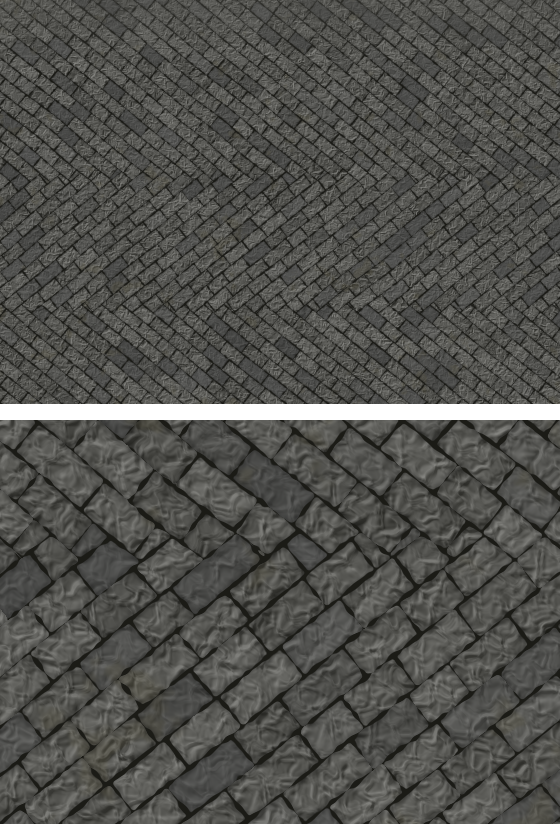
Top: the whole. Bottom: its middle third, enlarged.
Give the GLSL for this texture, as a Shadertoy shader.

```glsl
// Worn stone setts laid in slanted courses that turn direction in three bands.
// Two crossed sets of courses form a lozenge grid; each lozenge picks one set by
// its height, which makes toothed seams. Ridged noise gives a flaked, lit face.

#define ROW 0.0318        // course width, in canvas heights
#define LENGTH 1.85       // stone length, in courses
#define SLANT 0.68        // course angle, radians
#define UPPER_SEAM 0.568
#define LOWER_SEAM 0.225
#define JOINT 0.027       // half joint width, in courses
#define CORNER 0.11       // corner radius, in courses
#define WOBBLE 0.0065     // unevenness of the laying
#define RELIEF 0.27       // strength of the rough surface
#define STONE vec3(0.338, 0.338, 0.322)
#define SOIL vec3(0.105, 0.105, 0.088)
#define MOSS vec3(0.33, 0.31, 0.22)

float hash(vec2 p) {
    return fract(sin(dot(p, vec2(127.1, 311.7))) * 43758.5);
}

float noise(vec2 p) {
    vec2 i = floor(p), f = fract(p);
    f = f * f * (3.0 - 2.0 * f);
    return mix(mix(hash(i), hash(i + vec2(1, 0)), f.x),
               mix(hash(i + vec2(0, 1)), hash(i + vec2(1, 1)), f.x), f.y);
}

float fbm(vec2 p) {
    float sum = 0.0, amp = 0.53;
    for (int k = 0; k < 4; k++) {
        sum += amp * noise(p);
        p = mat2(1.6, 1.2, -1.2, 1.6) * p + 7.3;
        amp *= 0.5;
    }
    return sum;
}

// Height of the flaked face: warped creases with sharp crests
float flakes(vec2 p) {
    p += 0.9 * vec2(noise(p * 1.3 + 9.0), noise(p * 1.3 + 31.0));
    float crest = 1.0 - abs(2.0 * noise(p) - 1.0);
    float chip = 1.0 - abs(2.0 * noise(p * 2.1 + 5.0) - 1.0);
    return 0.55 * crest + 0.35 * chip + 0.2 * noise(p * 4.7);
}

// True where courses fall to the right; level is the sum of the lozenge indices
bool fallsRight(float level) {
    float y = (level + 1.0) * ROW / (2.0 * cos(SLANT));
    return y > UPPER_SEAM || y < LOWER_SEAM;
}

// Position of a cross joint, shifted at random within its course
float crossJoint(float k, float row) {
    return k + 0.32 * hash(vec2(k, row));
}

// Distance from the joint centre line, in courses; also gives the stone's id
float settDistance(vec2 p, out vec2 id) {
    float c = cos(SLANT), s = sin(SLANT);
    vec2 across = vec2(s * p.x + c * p.y, c * p.y - s * p.x) / ROW;
    float level = floor(across.x) + floor(across.y);
    bool falls = fallsRight(level);

    float v = falls ? across.x : across.y;
    float other = fract(falls ? across.y : across.x);
    float u = (c * p.x + (falls ? -s : s) * p.y) / ROW;
    float row = floor(v) + (falls ? 0.0 : 200.0);

    // Stone along the course, staggered from row to row
    u = u / LENGTH + 0.5 * row + 0.4 * hash(vec2(row, 3.7));
    float k = floor(u);
    if (u < crossJoint(k, row)) k -= 1.0;
    id = vec2(k, row);

    float side = min(fract(v), 1.0 - fract(v));
    float end = LENGTH * min(u - crossJoint(k, row), crossJoint(k + 1.0, row) - u);
    // Courses stop against the crossing set at a seam
    if (fallsRight(level + 1.0) != falls) end = min(end, 1.0 - other);
    if (fallsRight(level - 1.0) != falls) end = min(end, other);

    // Rounded corners, with the full depth kept inside
    float rounded = CORNER - length(max(CORNER - vec2(side, end), 0.0));
    return min(side, end) < CORNER ? rounded : min(side, end);
}

void mainImage(out vec4 fragColor, in vec2 fragCoord) {
    vec2 p = fragCoord / iResolution.y;
    float pixel = 1.0 / (iResolution.y * ROW);

    // Uneven laying and chipped edges
    vec2 laid = p + WOBBLE * (vec2(noise(p * 7.0), noise(p * 7.0 + 40.0)) - 0.5);
    vec2 id;
    float d = settDistance(laid, id);
    d += 0.10 * (noise(p / ROW * 4.5) - 0.5);

    // Each stone has its own tone, tint and roughness
    float tone = hash(id + 11.0);
    float slate = smoothstep(0.68, 0.95, hash(id + 23.0));
    vec3 color = STONE + 0.06 * (tone - 0.5);
    color = mix(color, color * vec3(0.88, 0.885, 0.91), slate);

    // Flaked face lit from the upper left
    vec2 q = p / ROW * 2.7 + 17.0 * hash(id + 5.0);
    float height = flakes(q);
    float slope = height - flakes(q + vec2(-0.17, 0.24));
    float rough = mix(1.0, 0.45, slate);
    color += rough * (RELIEF * clamp(slope, -0.4, 0.4) + 0.09 * (height - 0.55));

    // Slight weathering and a few mossy specks
    color *= 0.97 + 0.06 * fbm(p * 5.0);
    float moss = smoothstep(0.68, 0.8, fbm(p * 24.0 + 30.0));
    color = mix(color, MOSS, 0.25 * moss);

    // Worn shoulders, then dark joints of varying width
    float joint = JOINT * (0.6 + 0.8 * noise(p * 9.0 + 60.0));
    color *= mix(0.82, 1.0, smoothstep(0.0, 0.16, d - joint));
    float cover = smoothstep(-0.7 * pixel, 0.8 * pixel, d - joint);
    color = mix(SOIL, color, cover);

    // Paler, flatter strip along the top
    color = mix(color, STONE, 0.3 * smoothstep(0.82, 1.0, p.y));
    fragColor = vec4(clamp(color, 0.0, 1.0), 1.0);
}
```
